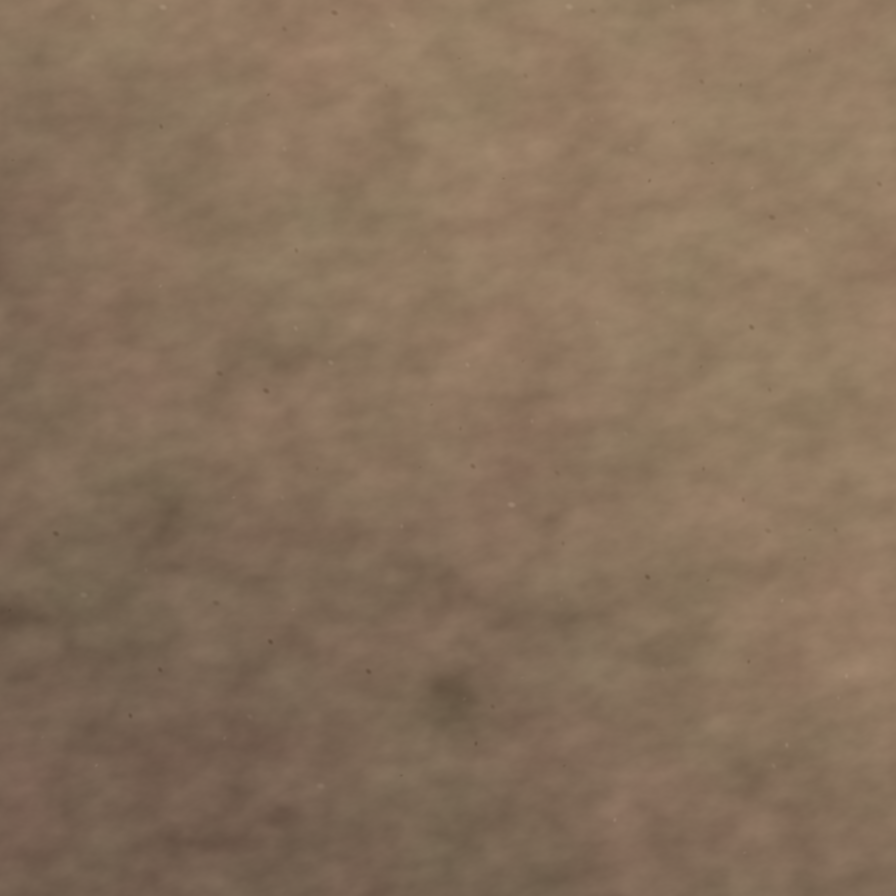
Give the GLSL for this texture, as a Shadertoy shader.

```glsl
// Worn, softly mottled brown ground with faint slanted wisps and sparse specks.

const vec3 SHADE_BROWN = vec3(0.444, 0.370, 0.309);
const vec3 LIGHT_BROWN = vec3(0.580, 0.487, 0.392);
const vec3 PINK_SHIFT = vec3(0.014, -0.007, 0.004);  // rosy minus olive
const vec2 LIGHT_SLOPE = vec2(0.60, 0.82);           // brightness rise across the canvas
const float LIGHT_LEVEL = 0.60;
const float WISP_ANGLE = 0.22;
const float WISP_STRETCH = 1.5;
const float CLOUD_SCALE = 3.4;
const float STAIN_SCALE = 8.0;
const float MOTTLE_SCALE = 14.0;
const float FINE_SCALE = 40.0;
const float CLOUD_CONTRAST = 0.26;
const float MOTTLE_CONTRAST = 0.052;
const float FINE_CONTRAST = 0.041;
const float STAIN_DEPTH = 0.085;
const float SPECK_CELLS = 26.0;
const float SPECK_SHARE = 0.13;
const float SPECK_CONTRAST = 0.11;

vec2 hash22(vec2 p) {
    vec3 q = fract(vec3(p.xyx) * vec3(0.1031, 0.1030, 0.0973));
    q += dot(q, q.yzx + 33.33);
    return fract((q.xx + q.yz) * q.zy);
}

float gradientDot(vec2 cell, vec2 offset) {
    float angle = 6.2832 * hash22(cell).x;
    return dot(vec2(cos(angle), sin(angle)), offset);
}

float gradientNoise(vec2 p) {
    vec2 i = floor(p), f = fract(p);
    vec2 u = f * f * f * (f * (f * 6.0 - 15.0) + 10.0);
    vec2 e = vec2(1.0, 0.0);
    float low = mix(gradientDot(i, f), gradientDot(i + e, f - e), u.x);
    float high = mix(gradientDot(i + e.yx, f - e.yx), gradientDot(i + 1.0, f - 1.0), u.x);
    return 1.4 * mix(low, high, u.y);
}

float fbm(vec2 p) {
    float sum = 0.0, weight = 0.6;
    for (int octave = 0; octave < 4; octave++) {
        sum += weight * gradientNoise(p);
        p = mat2(1.96, 0.4, -0.4, 1.96) * p + 17.3;
        weight *= 0.5;
    }
    return sum;
}

mat2 rotation(float a) {
    return mat2(cos(a), -sin(a), sin(a), cos(a));
}

// Signed speck coverage: negative is dark, positive is pale.
float specks(vec2 uv, float pixel) {
    vec2 p = uv * SPECK_CELLS;
    vec2 cell = floor(p);
    vec2 pick = hash22(cell + 71.0);
    vec2 centre = 0.15 + 0.7 * hash22(cell + 139.0);
    vec2 d = rotation(pick.y * 3.0) * (p - cell - centre) / SPECK_CELLS;
    float radius = mix(0.0008, 0.0030, pick.y * pick.y);
    float edge = 0.0012 + pixel;
    float cover = 1.0 - smoothstep(radius - edge, radius + edge, length(d * vec2(0.8, 1.1)));
    float tint = fract(pick.y * 7.0) < 0.62 ? -1.0 : 0.75;
    return pick.x < SPECK_SHARE ? cover * tint * mix(0.2, 1.0, centre.x) : 0.0;
}

void mainImage(out vec4 fragColor, in vec2 fragCoord) {
    float pixel = 1.0 / min(iResolution.x, iResolution.y);
    vec2 uv = fragCoord * pixel;
    vec2 slanted = rotation(WISP_ANGLE) * uv;
    slanted.x /= WISP_STRETCH;

    // Broad light falling from the upper right, broken up by clouds
    float light = LIGHT_LEVEL + dot(uv - 0.5, LIGHT_SLOPE);
    light += CLOUD_CONTRAST * fbm(uv * CLOUD_SCALE + 4.7);
    light = smoothstep(-0.05, 1.05, light);
    vec3 color = mix(SHADE_BROWN, LIGHT_BROWN, light);

    // Rosy and olive drifts
    float hue = fbm(uv * CLOUD_SCALE * 1.3 + 31.0) + 0.6 * fbm(slanted * MOTTLE_SCALE + 53.0);
    color += PINK_SHIFT * hue;

    // Soft mottling, fine wisps and dim rounded stains in the shaded part
    float mottle = fbm(slanted * MOTTLE_SCALE + 9.0);
    float fine = fbm(slanted * FINE_SCALE + 23.0);
    float stain = smoothstep(0.2, 0.75, fbm(mix(uv, slanted, 0.5) * STAIN_SCALE + 87.0));
    float tone = MOTTLE_CONTRAST * mottle + FINE_CONTRAST * fine;
    tone -= STAIN_DEPTH * stain * (1.0 - 0.75 * light);
    color += tone * vec3(1.0, 0.94, 0.84);

    // Sparse grit
    color += SPECK_CONTRAST * specks(uv, pixel);

    fragColor = vec4(clamp(color, 0.0, 1.0), 1.0);
}
```
